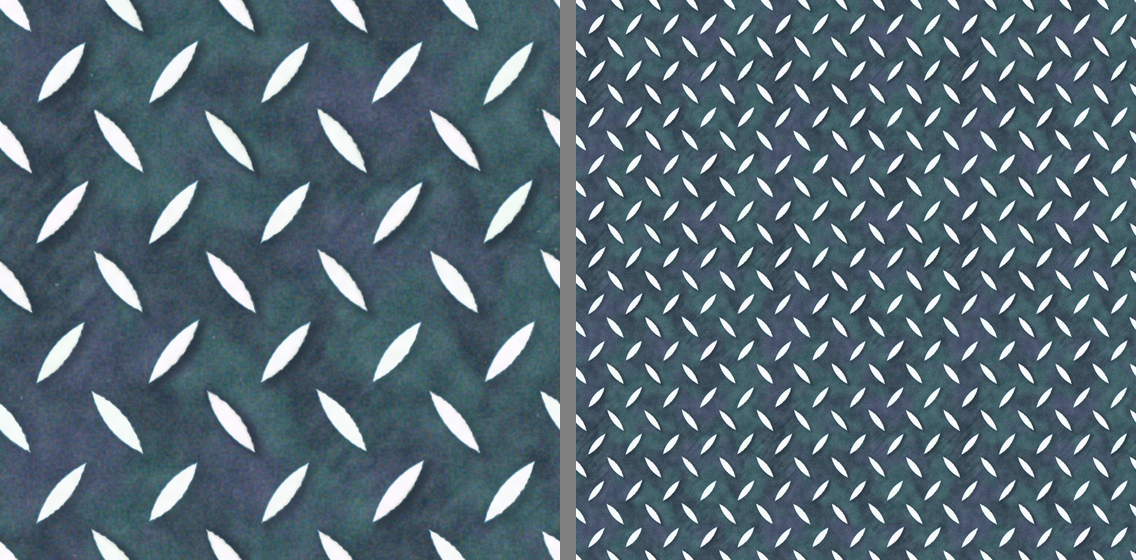
Left, the tile; right, the same tile 3 across and 3 down.
Give the GLSL for this texture, as a WebGL 2 fragment shader.

```glsl
#version 300 es
precision highp float;
// Worn steel tread plate: bright lens-shaped studs leaning alternately on mottled blue-grey metal.
uniform vec2 u_resolution;
out vec4 fragColor;

// Integer hash of a non-negative cell, three values in 0..1
vec3 hash(vec2 cell, float seed) {
  uvec3 v = uvec3(vec3(cell, seed) + 0.5) * 1664525u + 1013904223u;
  v.x += v.y * v.z; v.y += v.z * v.x; v.z += v.x * v.y;
  v ^= v >> 16u;
  v.x += v.y * v.z; v.y += v.z * v.x; v.z += v.x * v.y;
  return vec3(v >> 8u) / 16777216.0;
}

float corner(vec2 cell, vec2 offset, vec2 period, float seed) {
  float a = 6.28318 * hash(mod(cell, period), seed).x;
  return dot(vec2(cos(a), sin(a)), offset);
}

// Gradient noise that wraps after period cells, about -0.7..0.7
float noise(vec2 p, vec2 period, float seed) {
  vec2 i = floor(p), f = p - i;
  vec2 u = f * f * f * (f * (f * 6.0 - 15.0) + 10.0);
  vec2 e = vec2(1, 0);
  return mix(
    mix(corner(i, f, period, seed), corner(i + e, f - e, period, seed), u.x),
    mix(corner(i + e.yx, f - e.yx, period, seed), corner(i + 1.0, f - 1.0, period, seed), u.x), u.y);
}

float fbm(vec2 uv, float cells, float seed) {
  float sum = 0.0, amp = 1.0;
  for (int k = 0; k < 4; k++) {
    sum += amp * noise(uv * cells, vec2(cells), seed + float(k));
    cells *= 2.0;
    amp *= 0.6;
  }
  return sum;
}

// Signed distance to a pointed lens standing upright
float lens(vec2 p, float halfWidth, float halfLength) {
  p = abs(p);
  float d = 0.5 * (halfLength * halfLength - halfWidth * halfWidth) / halfWidth;
  bool tip = halfLength * p.x < d * (p.y - halfLength);
  return tip ? length(p - vec2(0, halfLength)) : length(p + vec2(d, 0)) - (d + halfWidth);
}

// Patchy ground with coloured grain, faint smears and specks
vec3 plate(vec2 uv) {
  vec3 col = mix(vec3(0.235, 0.30, 0.35), vec3(0.26, 0.385, 0.41),
                 smoothstep(-0.35, 0.3, fbm(uv, 5.0, 1.0)));
  col = mix(col, vec3(0.29, 0.335, 0.425), smoothstep(-0.1, 0.55, fbm(uv, 4.0, 11.0)));
  col += 0.06 * fbm(uv, 16.0, 21.0);
  vec3 grain = vec3(noise(uv * 110.0, vec2(110), 31.0),
                    noise(uv * 110.0, vec2(110), 32.0),
                    noise(uv * 110.0, vec2(110), 33.0));
  col += grain * vec3(0.085, 0.05, 0.085) + 0.05 * noise(uv * 190.0, vec2(190), 34.0);
  float smear = noise(vec2((uv.x + uv.y) * 8.0, (uv.y - uv.x) * 45.0), vec2(8, 45), 41.0);
  col += 0.07 * smear * smoothstep(0.05, 0.4, noise(uv * 4.0, vec2(4), 42.0));
  float speck = smoothstep(0.5, 0.68, noise(uv * 64.0, vec2(64), 51.0));
  return col + speck * vec3(0.16, 0.14, 0.13);
}

// Lays one lattice of studs, 5 across and 4 down, over the ground
vec3 addStuds(vec3 col, vec2 uv, vec2 origin, float lean, float seed) {
  vec2 grid = vec2(5, 4);
  vec2 cell = floor(uv * grid - origin + 0.5);
  vec3 rnd = hash(mod(cell, grid), seed), rnd2 = hash(mod(cell, grid), seed + 1.0);
  vec2 p = uv - (cell + origin) / grid - (rnd.xy - 0.5) * 0.004;
  float a = lean * (0.675 + 0.04 * (rnd.z - 0.5));
  mat2 turn = mat2(cos(a), sin(a), -sin(a), cos(a));
  vec2 size = vec2(0.0164, 0.0695) + (rnd2.xy - 0.5) * vec2(0.002, 0.005);

  // Soft shadow towards the lower right, deeper under some studs
  float shade = lens(turn * (p - vec2(0.009, -0.006)), size.x, size.y);
  col = mix(col, vec3(0.16, 0.20, 0.24),
            smoothstep(0.018, -0.006, shade) * (0.25 + 0.6 * rnd2.z * rnd2.z));

  // Lit side is upper left; the far side is slightly ragged
  float lit = smoothstep(-0.012, 0.012, dot(p, vec2(-0.78, 0.62 * lean)) + 0.004 * lean);
  float d = lens(turn * p, size.x, size.y);
  d += (1.0 - 0.6 * lit) * 0.0022 * noise(uv * 120.0, vec2(120), 61.0);
  float soft = max(0.0014, 0.7 / u_resolution.y);
  vec3 rim = mix(vec3(0.42, 0.52, 0.56), vec3(0.36, 0.62, 0.74), lit);
  col = mix(col, rim, smoothstep(soft, -soft, d - 0.0012));

  // Bright worn face, tinted differently from stud to stud
  vec3 face = mix(vec3(0.95, 0.985, 0.965), vec3(0.99, 0.975, 0.995), rnd.x);
  face -= vec3(0.07, 0.08, 0.12) * (1.0 - lit) * rnd2.z * smoothstep(-0.008, 0.0, d);
  face += 0.02 * noise(uv * 48.0, vec2(48), 71.0);
  return mix(col, face, smoothstep(soft, -soft, d + 0.0006));
}

void main() {
  vec2 uv = gl_FragCoord.xy / u_resolution;
  vec3 col = plate(uv);
  col = addStuds(col, uv, vec2(0.547, 0.485), 1.0, 81.0);
  col = addStuds(col, uv, vec2(0.053, -0.01), -1.0, 91.0);
  fragColor = vec4(clamp(col, 0.0, 1.0), 1.0);
}
```
